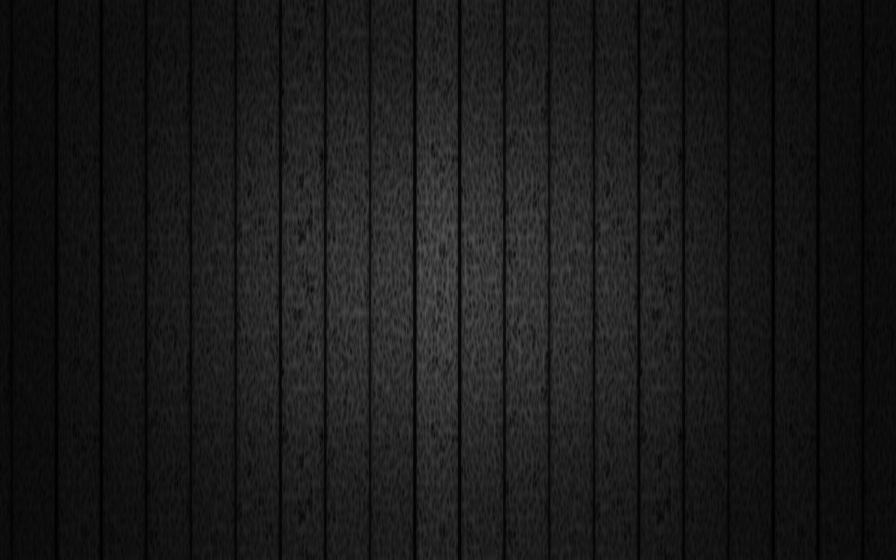
This texture is drawn by a WebGL 1 fragment shader. Its source:

```glsl
precision highp float;

uniform vec2 u_resolution;

const float TAU = 6.2831853;
const float PLANKS = 20.0;          // boards across the canvas
const float FIRST_SEAM = 0.26;      // position of the first seam, in boards
const float BOARD_KINDS = 8.0;      // boards before the grain recurs
const float REPEATS_DOWN = 2.0;     // grain repeats down the canvas
const float SEAM_HALF_WIDTH = 0.026;
const float BEVEL_WIDTH = 0.13;
const float BEVEL_DEPTH = 0.24;
const vec2 FIBRE_CELLS = vec2(15.0, 26.0);
const vec2 PORE_CELLS = vec2(8.0, 17.0);
const vec2 STAIN_CELLS = vec2(2.0, 5.0);
const float FIBRE_CONTRAST = 0.62;
const float RING_CONTRAST = 0.09;
const float PORE_DEPTH = 0.24;
const float STAIN_DEPTH = 0.42;
const vec3 EDGE_COLOR = vec3(0.050);
const vec3 CENTRE_COLOR = vec3(0.232);

float hash(vec2 p) {
  return fract(sin(dot(p, vec2(127.1, 311.7))) * 4375.85);
}

// Distance to the nearest scattered point; rows wrap vertically
float cellular(vec2 p, float rows, float seed) {
  vec2 cell = floor(p);
  vec2 local = fract(p);
  float nearest = 2.0;
  for (int j = -1; j <= 1; j++) {
    for (int i = -1; i <= 1; i++) {
      vec2 offset = vec2(float(i), float(j));
      vec2 key = cell + offset;
      key.y = mod(key.y, rows);
      key += seed * vec2(17.0, 43.0);
      vec2 point = vec2(hash(key), hash(key + 7.3));
      nearest = min(nearest, length(offset + point - local));
    }
  }
  return nearest;
}

// Slow sideways drift of the grain, periodic in v
float drift(float v, float seed) {
  return 0.50 * sin(TAU * (v + seed * 0.37))
       + 0.30 * sin(TAU * (3.0 * v + seed * 0.61))
       + 0.20 * sin(TAU * (7.0 * v + seed * 0.83));
}

// Nested growth rings around a wandering heart line
float rings(vec2 p, float seed) {
  float heart = 0.2 + 0.6 * hash(vec2(seed, 4.0));
  float across = p.x - heart + 0.05 * drift(p.y, seed + 2.0);
  float level = 9.0 * sqrt(across * across + 0.012)
              + 1.4 * drift(p.y, seed);
  return 0.6 * sin(TAU * level) + 0.4 * sin(TAU * (2.3 * level + p.x));
}

float woodTone(vec2 p, float seed) {
  vec2 bent = p + vec2(0.045 * drift(p.y, seed + 5.0), 0.0);
  float fibre = cellular(bent * FIBRE_CELLS, FIBRE_CELLS.y, seed);
  float pore = cellular(bent * PORE_CELLS, PORE_CELLS.y, seed + 11.0);
  float stain = cellular(bent * STAIN_CELLS, STAIN_CELLS.y, seed + 23.0);

  float tone = 1.0 + FIBRE_CONTRAST * (fibre - 0.43);
  tone += RING_CONTRAST * rings(p, seed);
  tone -= PORE_DEPTH * (1.0 - smoothstep(0.08, 0.32, pore));

  // Ragged dark wear, stronger on some boards
  float wear = 1.0 - smoothstep(0.06, 0.27, stain + 0.22 * (fibre - 0.3));
  tone -= STAIN_DEPTH * wear * hash(vec2(seed, 9.0));
  return tone * mix(0.93, 1.08, hash(vec2(seed, 2.0)));
}

// Darkness of the joint, varied from one seam to the next
float seamShade(float u, float board, float pixel) {
  float seam = mod(board + step(0.5, u), PLANKS);
  float variation = hash(vec2(mod(seam, BOARD_KINDS), 31.0));
  float gap = min(u, 1.0 - u);
  float halfWidth = SEAM_HALF_WIDTH * mix(0.7, 1.2, variation);
  float line = 1.0 - smoothstep(halfWidth - 0.5 * pixel, halfWidth + pixel, gap);
  float bevel = 1.0 - smoothstep(0.0, BEVEL_WIDTH, gap);
  return (1.0 - BEVEL_DEPTH * bevel) * (1.0 - mix(0.60, 0.85, variation) * line);
}

void main() {
  vec2 uv = gl_FragCoord.xy / u_resolution;

  // Boards
  float x = uv.x * PLANKS - FIRST_SEAM;
  float board = mod(floor(x), PLANKS);
  float kind = mod(board, BOARD_KINDS);
  vec2 p = vec2(fract(x), fract(uv.y * REPEATS_DOWN));
  float tone = woodTone(p, kind + 1.0);
  tone *= seamShade(p.x, board, PLANKS / u_resolution.x);

  // Pool of light that fades equally toward opposite edges
  vec2 glow = 0.5 - 0.5 * cos(TAU * uv);
  float light = glow.x * mix(0.40, 1.0, glow.y);
  vec3 color = mix(EDGE_COLOR, CENTRE_COLOR, light) * max(tone, 0.1);

  gl_FragColor = vec4(color, 1.0);
}
```
